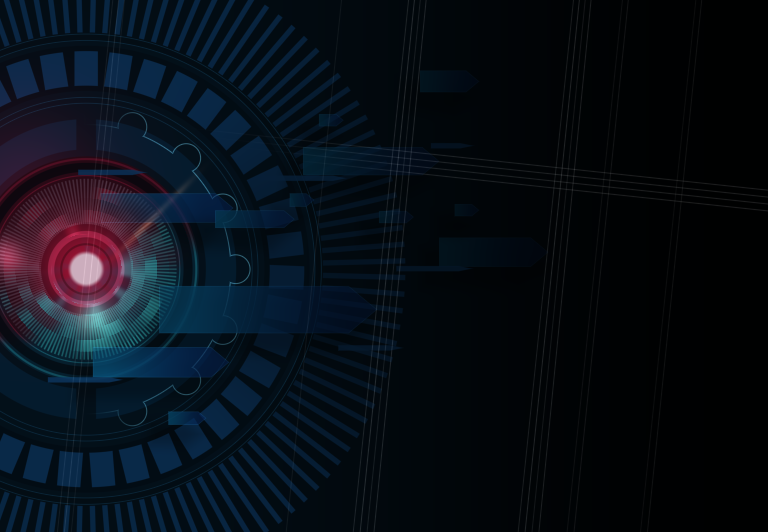
Write a WebGL 2 fragment shader that draws this background.

```glsl
#version 300 es
precision highp float;
// A dark technical wheel with a glowing red and teal core at the left.
// Polar repeats build ticks, blocks and gear; pointed panels and thin
// slanted lines are layered over a blue-to-black gradient.
uniform vec2 u_resolution;
out vec4 fragColor;

const float TAU = 6.2831853;
const vec2 HUB = vec2(.162, .494);
const vec3 BLUE = vec3(.04, .18, .32);
const vec3 TEAL = vec3(.13, .5, .52);
const vec3 CRIMSON = vec3(.45, .06, .15);
const vec3 INK = vec3(.006, .025, .045);

// Panels: left, right, middle height, half thickness
const vec4 PANELS[12] = vec4[12](
  vec4(.19, .438, .609, .027), vec4(.57, .825, .697, .026),
  vec4(.3, .708, .418, .044), vec4(.826, 1.03, .526, .027),
  vec4(.6, .645, .774, .011), vec4(.545, .59, .624, .012),
  vec4(.713, .777, .592, .011), vec4(.855, .9, .605, .011),
  vec4(.405, .553, .588, .016), vec4(.317, .387, .214, .012),
  vec4(.175, .43, .319, .028), vec4(.79, .9, .847, .02));
// Slivers: left, right, height
const vec3 SLIVERS[6] = vec3[6](
  vec3(.147, .274, .676), vec3(.636, .758, .346), vec3(.09, .23, .286),
  vec3(.745, .887, .495), vec3(.81, .89, .726), vec3(.485, .651, .665));
// Steep line groups: foot, count, brightness
const vec3 GROUPS[6] = vec3[6](
  vec3(.664, 4, .2), vec3(.974, 4, .18), vec3(1.066, 2, .1),
  vec3(1.204, 2, .09), vec3(.538, 1, .1), vec3(.108, 3, .12));

float fill(float d, float px) { return 1. - smoothstep(-.5 * px, .5 * px, d); }
float stroke(float d, float w, float px) { return fill(abs(d) - w, px); }
float band(float r, float lo, float hi, float px) { return fill(max(lo - r, r - hi), px); }
float glow(vec2 p, float size) { return exp(-dot(p, p) / (size * size)); }

// Signed arc length to the nearest of n spokes
float spoke(float angle, float r, float n, float shift) {
  return (fract(angle / TAU * n + shift) - .5) * TAU / n * r;
}

float arrow(vec2 p, vec4 b, float slope) {
  float h = abs(p.y - b.z);
  return max(max(b.x - p.x, h - b.w), (p.x - b.y + h * slope) / length(vec2(1, slope)));
}

float corner(vec2 cell, vec2 offset) {
  float a = TAU * fract(sin(dot(cell, vec2(127.1, 311.7))) * 4375.5);
  return dot(vec2(cos(a), sin(a)), offset);
}

float gradientNoise(vec2 p) {
  vec2 i = floor(p), f = p - i, u = f * f * (3. - 2. * f), e = vec2(1, 0);
  return mix(mix(corner(i, f), corner(i + e, f - e), u.x),
    mix(corner(i + e.yx, f - e.yx), corner(i + 1., f - 1.), u.x), u.y);
}

// Outer wheel: rays, blocks, plates, thin rings and the gear outline
vec3 wheel(vec3 col, vec2 q, float r, float a, float px) {
  float lit = mix(.5, 1., smoothstep(.3, .95, abs(q.y) / r));
  col = mix(col, vec3(.012, .065, .105), .75 * fill(r - .43, px));
  float rays = band(r, .445, .6, px) * stroke(spoke(a, r, 120., 0.), .005, px);
  col = mix(col, BLUE * lit, rays * .75);
  col = mix(col, INK, .4 * band(r, .335, .42, px));
  float blocks = band(r, .345, .41, px) * stroke(spoke(a, r, 39., .75), .022, px);
  col = mix(col, BLUE * (.35 + .65 * lit), blocks * .85);
  float plates = band(r, .225, .282, px) * smoothstep(.017, .02, abs(q.x));
  col = mix(col, vec3(.015, .12, .2), plates * .75);
  for (float k = 0.; k < 2.; k++)
    col += vec3(.03, .1, .14) * (stroke(r - .312 - .011 * k, .0007, px) + stroke(r - .43 - .012 * k, .0007, px));
  float t = spoke(a, 1., 15., .5);
  float gear = min(r - .272, length(r * vec2(cos(t), sin(t)) - vec2(.281, 0)) - .027);
  return col + vec3(.2, .36, .4) * stroke(gear, .0009, px) * smoothstep(-.01, .15, q.x);
}

// Inner eye: broken rings of ticks, tinted arcs and the hot core
vec3 eye(vec3 col, vec2 q, float r, float a, float px) {
  float n = gradientNoise(q / max(r, .001) * 2.5 + floor(r * 45.) * 3.3);
  float cool = smoothstep(-.07, .1, .55 * q.x - q.y + .15 * n);
  vec3 tint = mix(CRIMSON, TEAL, cool);
  col += vec3(.19, .01, .05) * glow(q - vec2(-.12, .13), .17);
  col = mix(col, mix(vec3(.15, .03, .07), vec3(.02, .13, .19), cool), .85 * fill(r - .212, px));
  col = mix(col, INK, .7 * band(r, .183, .2, px));
  col = mix(col, tint, .6 * band(r, .065, .155, px) * smoothstep(-.1, .4, n));
  float ticks = band(r, .085, .17, px) * stroke(spoke(a, r, 150., .5), .0015, px);
  col = mix(col, mix(tint, TEAL, .4), ticks * (.65 + .5 * n));
  col += tint * (.35 * stroke(r - .207, .002, px) + .4 * stroke(r - .176, .001, px));
  col += vec3(.5, .04, .13) * glow(q, .085) + vec3(.2, .07, .11) * stroke(r - .066, .006, px);
  col = mix(col, CRIMSON * .5, .5 * stroke(r - .047, .002, px));
  col += vec3(.4, .16, .22) * glow(q - vec2(-.15, .025), .03);
  col += vec3(.2, .35, .3) * glow(q - vec2(.015, -.095), .035);
  vec2 beam = vec2(q.x + q.y - .23, (q.x - q.y - .03) * 12.);
  col += vec3(.36, .24, .16) * glow(beam, .1);
  return mix(col, vec3(.8, .68, .74), 1. - smoothstep(.026, .036, r));
}

void main() {
  vec2 p = gl_FragCoord.xy / u_resolution.y, q = p - HUB;
  float px = 1.5 / u_resolution.y, r = length(q), a = atan(q.y, q.x);
  vec3 col = mix(vec3(.01, .05, .08), vec3(0, .003, .005), smoothstep(.2, 1.4, p.x));
  col = eye(wheel(col, q, r, a, px), q, r, a, px);

  // Translucent pointed panels with soft shadows
  float veil = smoothstep(.08, .22, r), fade = exp(-2.2 * max(p.x - .2, 0.));
  for (int i = 0; i < 12; i++) {
    vec4 b = PANELS[i];
    float d = arrow(p, b, 1.2), t = smoothstep(b.x, b.y, p.x);
    col *= 1. - .25 * veil * (1. - smoothstep(-.01, .03, arrow(p + vec2(.025, .03), b, 1.2)));
    vec3 paint = mix(vec3(.03, .32, .48), vec3(.03, .19, .48), t);
    col = mix(col, paint * fade, fill(d, px) * veil * mix(.85, .55, t));
    col += vec3(.04, .12, .17) * fade * stroke(d, .0005, px);
  }
  for (int i = 0; i < 6; i++) {
    vec3 s = SLIVERS[i];
    col = mix(col, BLUE * 1.3 * exp(-1.4 * s.x), .85 * fill(arrow(p, vec4(s, .005), 5.), px));
  }

  // Steep line groups and the long descending bundle
  for (int i = 0; i < 6; i++)
    for (float k = 0.; k < GROUPS[i].y; k++)
      col += GROUPS[i].z * (.4 + .6 * fract(.6 + k * .38))
        * stroke(p.x - (.104 - .002 * k) * p.y - GROUPS[i].x - .013 * k, .0005, px * 1.3);
  for (float k = 0.; k < 4.; k++)
    col += .15 * smoothstep(.3 + .07 * k, .85, p.x) * stroke(p.y - .797 + .107 * p.x + .013 * k, .0006, px * 1.3);
  fragColor = vec4(col, 1);
}
```
